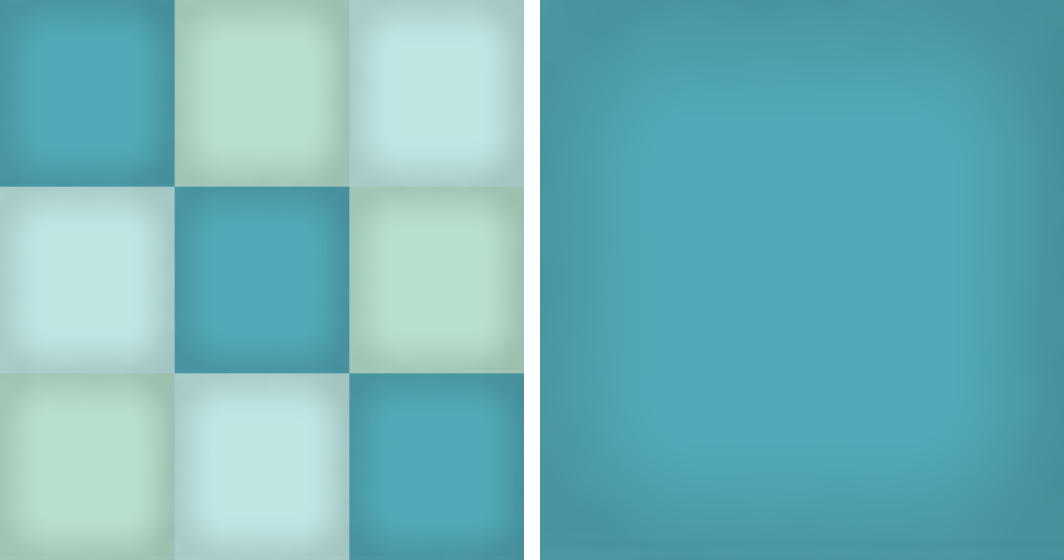
Left: the whole. Right: its middle third, enlarged.
A WebGL 2 fragment shader for this pattern:

```glsl
#version 300 es
precision highp float;

uniform vec2 u_resolution;
out vec4 outColor;

float hash(vec2 p) {
    return fract(sin(dot(p, vec2(127.1, 311.7))) * 43758.5453);
}

float valueNoise(vec2 p) {
    vec2 i = floor(p);
    vec2 f = smoothstep(0.0, 1.0, fract(p));
    float low = mix(hash(i), hash(i + vec2(1.0, 0.0)), f.x);
    float high = mix(hash(i + vec2(0.0, 1.0)), hash(i + vec2(1.0, 1.0)), f.x);
    return mix(low, high, f.y);
}

// Signed distance to a rounded box that fills the unit cell
float roundedBox(vec2 p, float radius) {
    vec2 q = abs(p) - 0.5 + radius;
    return length(max(q, 0.0)) + min(max(q.x, q.y), 0.0) - radius;
}

// The three colours step along diagonals
vec3 tileColor(vec2 cell) {
    vec3 teal = vec3(0.32, 0.66, 0.715);
    vec3 mint = vec3(0.715, 0.875, 0.80);
    vec3 ice = vec3(0.745, 0.90, 0.89);
    float kind = mod(cell.x + cell.y + 1.0, 3.0);
    return kind < 0.5 ? teal : kind < 1.5 ? mint : ice;
}

vec3 checker(vec2 uv) {
    vec2 grid = uv * 3.0;
    vec2 cell = floor(grid);
    vec2 local = fract(grid);

    // Soft inner shadow, a little heavier on the right
    float depth = -roundedBox(local - 0.5, 0.3);
    float shadow = 1.0 - smoothstep(-0.04, 0.24, depth);
    float strength = 0.115 + 0.025 * smoothstep(0.6, 1.0, local.x);
    vec3 color = tileColor(cell) * (1.0 - strength * shadow);

    // Faint ripple along the lower edge
    float ripple = sin(local.y * 160.0) * (1.0 - smoothstep(0.0, 0.07, local.y));
    color += 0.006 * ripple;

    // Blotchy wear within the shaded rim
    float wear = valueNoise(grid * 14.0 + cell * 7.0) - 0.5;
    return color + 0.014 * wear * shadow;
}

void main() {
    // Average sub-samples to smooth the tile edges
    vec3 sum = vec3(0.0);
    for (int y = 0; y < 3; y++) {
        for (int x = 0; x < 3; x++) {
            vec2 offset = (vec2(x, y) - 1.0) / 3.0;
            sum += checker((gl_FragCoord.xy + offset) / u_resolution);
        }
    }
    outColor = vec4(sum / 9.0, 1.0);
}
```
